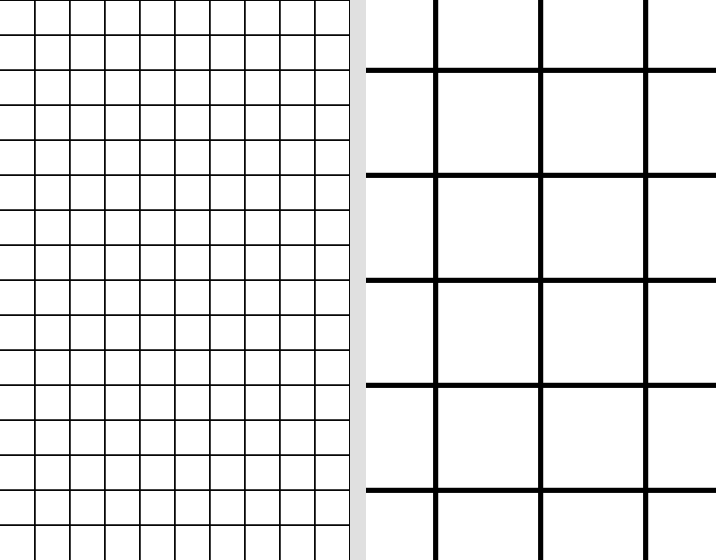
Left: the whole. Right: its middle third, enlarged.
A WebGL 1 fragment shader for this pattern:

```glsl
precision highp float;
// Square grid of thin black lines on white, open along the left and bottom edges.

uniform vec2 u_resolution;

#define CELLS vec2(10.0, 16.0)   // repeats across and down
#define LINE_WIDTH 0.049         // in cells
#define LINE_SHIFT -0.0033       // line centre relative to the cell border
#define PAPER vec3(1.0)
#define INK vec3(0.0)

// Share of the pixel covered by the nearest grid line, for each axis.
vec2 lineCoverage(vec2 cell, vec2 pixelsPerCell) {
  vec2 border = floor(cell + 0.5);
  vec2 distancePx = abs(cell - border - LINE_SHIFT) * pixelsPerCell;
  vec2 widthPx = LINE_WIDTH * pixelsPerCell;
  vec2 coverage = clamp(0.5 * widthPx + 0.5 - distancePx, vec2(0.0), min(widthPx, 1.0));
  // The first border of each axis carries no line.
  return coverage * step(0.5, border);
}

void main() {
  vec2 pixelsPerCell = u_resolution / CELLS;
  vec2 coverage = lineCoverage(gl_FragCoord.xy / pixelsPerCell, pixelsPerCell);

  // Merge both line directions, then ink the paper.
  float ink = 1.0 - (1.0 - coverage.x) * (1.0 - coverage.y);
  gl_FragColor = vec4(mix(PAPER, INK, ink), 1.0);
}
```
